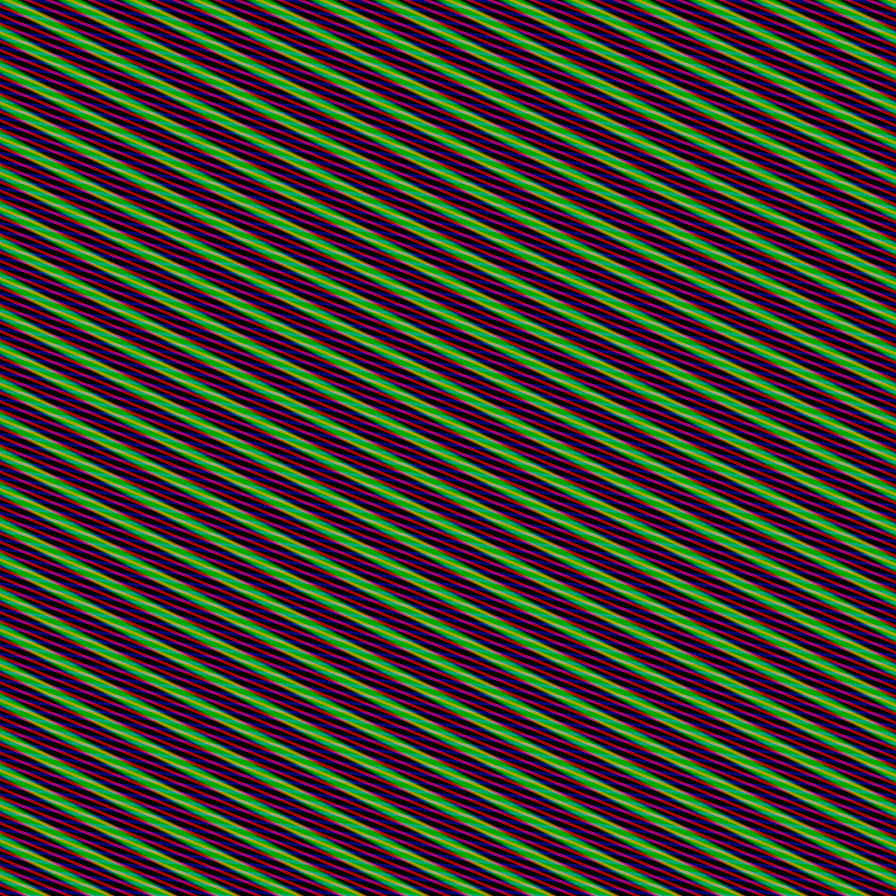
This pattern is drawn by a WebGL 2 fragment shader. Its source:

```glsl
#version 300 es
precision highp float;
// Slanted green stripes over fine red and blue lines that cross into dashes.

#define GREEN_REPEATS vec2(-14.2, 25.5)  // across, down
#define RED_REPEATS vec2(-42.6, 102.0)
#define BLUE_REPEATS vec2(-14.2, 102.0)
#define GREEN_SHIFT 0.11
#define RED_SHIFT 0.30
#define BLUE_SHIFT 0.55
#define LINE_WIDTH 0.36
#define SOFTNESS 0.07
#define BASE_COLOR vec3(0.01, 0.02, 0.02)
#define CHANNEL_LEVELS vec3(0.62, 0.64, 0.44)

uniform vec2 u_resolution;
out vec4 fragColor;

// Soft periodic line centred on whole values of phase.
float line(vec2 p, vec2 repeats, float shift) {
    float phase = dot(p, repeats) + shift;
    float distanceToCentre = abs(fract(phase + 0.5) - 0.5);
    // Widen the edge where one pixel covers much of a period.
    float pixelPhase = length(repeats / u_resolution);
    float soft = max(SOFTNESS, 0.35 * pixelPhase);
    return 1.0 - smoothstep(0.5 * LINE_WIDTH - soft, 0.5 * LINE_WIDTH + soft, distanceToCentre);
}

void main() {
    // Unit canvas, measured downward from the top edge.
    vec2 uv = gl_FragCoord.xy / u_resolution;
    vec2 p = vec2(uv.x, 1.0 - uv.y);

    // One family of lines per channel; crossings mix additively.
    vec3 light = vec3(
        line(p, RED_REPEATS, RED_SHIFT),
        line(p, GREEN_REPEATS, GREEN_SHIFT),
        line(p, BLUE_REPEATS, BLUE_SHIFT));

    fragColor = vec4(BASE_COLOR + CHANNEL_LEVELS * light, 1.0);
}
```
